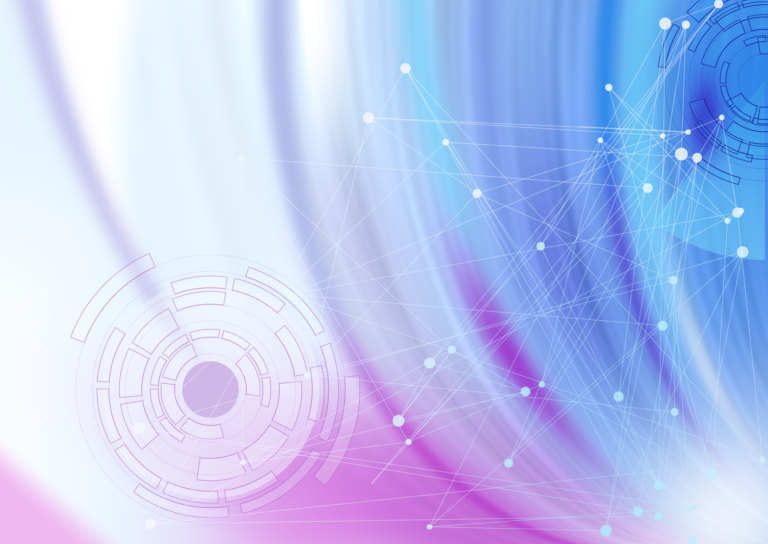
Give the GLSL for this background, as a WebGL 1 fragment shader.

```glsl
precision highp float;
// Silky blue and magenta folds under two technical dials and a web of linked nodes.
uniform vec2 u_resolution;

#define NODES 46
#define DIAL_RINGS 7
#define LINK_ALPHA 0.34
#define STROKE 0.0009
#define STREAKS 0.13
#define ICE vec3(0.90, 0.96, 1.0)
#define SKY vec3(0.43, 0.62, 0.92)
#define CYAN vec3(0.45, 0.84, 0.98)
#define LILAC vec3(0.75, 0.73, 0.92)
#define MAGENTA vec3(0.75, 0.36, 0.83)
#define INDIGO vec3(0.34, 0.32, 0.82)
#define TAU 6.28319

float hash(vec2 p) {
  return fract(sin(dot(p, vec2(127.1, 311.7))) * 4375.85);
}

// Gradient noise, roughly -0.7 to 0.7
float corner(vec2 cell, vec2 f, vec2 o) {
  float a = TAU * hash(cell + o);
  return dot(vec2(cos(a), sin(a)), f - o);
}
float noise(vec2 p) {
  vec2 c = floor(p), f = p - c, s = f * f * (3.0 - 2.0 * f), e = vec2(1.0, 0.0);
  return mix(mix(corner(c, f, e.yy), corner(c, f, e.xy), s.x),
             mix(corner(c, f, e.yx), corner(c, f, e.xx), s.x), s.y);
}

float band(float x, float center, float width) {
  float t = (x - center) / width;
  return exp(-t * t);
}
float fall(float a, float b, float x) { return 1.0 - smoothstep(a, b, x); }
float glow(vec2 p, vec2 c, float r) { return band(length(p - c), 0.0, r); }
float cover(float d) {
  float px = 0.8 / u_resolution.y;
  return fall(-px, px, d);
}

// Curved cloth: u names the fold, d is the depth from the top
vec3 silk(vec2 p) {
  float d = 1.0 - p.y;
  float bow = 0.65 * (1.0 - sqrt(1.0 - 0.97 * d * d));
  float u = (p.x - bow - 0.2 * d) / (1.0 - 0.27 * d);
  vec3 white = vec3(1.0);
  vec3 col = mix(ICE, SKY, smoothstep(0.4, 1.2, u + 0.15 * d));

  // Broad colour fields
  float pool = smoothstep(0.58, 0.92, d) * smoothstep(-0.45, 0.2, u) * fall(0.55, 0.9, u);
  col = mix(col, MAGENTA, 0.9 * pool);
  col = mix(col, LILAC, 0.6 * band(u, 0.58, 0.1) * smoothstep(0.15, 0.5, d));
  col = mix(col, INDIGO, 0.5 * band(u, 0.98, 0.08) * band(d, 0.48, 0.22));
  col = mix(col, vec3(0.28, 0.56, 0.93), 0.6 * smoothstep(1.2, 1.3, u) * fall(0.4, 0.8, d));
  col += STREAKS * noise(vec2(u * 19.0, d * 1.3)) * smoothstep(0.1, 0.6, u);
  col += 0.5 * STREAKS * noise(vec2(u * 60.0, d * 2.0)) * smoothstep(0.3, 0.8, u);

  // Left lilac fold and white wedge
  float wedge = smoothstep(0.07, 0.1, u) * fall(0.21, 0.29, u + 0.35 * d);
  col = mix(col, white, wedge);
  col = mix(col, LILAC, 0.75 * band(u, 0.055 + 0.05 * d, 0.03) * fall(0.55, 0.85, d));
  // Central fold and its bright sliver
  vec3 dye = mix(vec3(0.66, 0.70, 0.91), vec3(0.72, 0.25, 0.80), smoothstep(0.5, 0.85, d));
  col = mix(col, dye, 0.8 * band(u, 0.51 - 0.09 * d, 0.03));
  col = mix(col, white, smoothstep(0.54, 0.56, u) * fall(0.57, 0.67, u) * fall(0.03, 0.32, d));
  // Cyan fold turning purple
  float crease = 0.74 + 0.1 * d;
  col = mix(col, CYAN, 0.6 * band(u, crease + 0.02, 0.035) * fall(0.25, 0.6, d));
  col = mix(col, vec3(0.62, 0.17, 0.79), 0.85 * band(u, crease - 0.01, 0.042) * band(d, 0.66, 0.17));
  col = mix(col, vec3(0.43, 0.55, 0.88), 0.6 * band(u, 0.89, 0.035) * fall(0.5, 0.9, d));
  // Deep right fold with a cyan sheen
  col = mix(col, CYAN, 0.8 * band(u, 1.185, 0.05) * fall(0.3, 0.8, d));
  dye = mix(vec3(0.16, 0.53, 0.92), INDIGO, smoothstep(0.2, 0.45, d));
  col = mix(col, dye, 0.85 * band(u, 1.12, 0.022) * fall(0.65, 1.0, d));
  col = mix(col, white, 0.5 * band(u, 1.22, 0.025) * band(d, 0.66, 0.16));

  // Pale margins and warm lower corner
  col = mix(col, white, 0.75 * fall(0.0, 0.32, p.x) * smoothstep(0.2, 0.6, d));
  col = mix(col, white, 0.85 * glow(p, vec2(1.34, 0.05), 0.2));
  col = mix(col, vec3(0.88, 0.50, 0.90), 0.7 * glow(p, vec2(0.56, 0.0), 0.2));
  return mix(col, vec3(0.93, 0.67, 0.93), 0.85 * fall(0.6, 1.1, p.x / 0.22 + p.y / 0.19));
}

// Rings of scattered sectors: x is the outlines, y is the filling
vec2 dial(vec2 q, float size, float seed) {
  float r = length(q) / size, turn = atan(q.y, q.x) / TAU + 0.5;
  vec2 ink = vec2(0.0);
  for (int i = 0; i < DIAL_RINGS; i++) {
    vec2 key = vec2(float(i), seed);
    float inner = 0.24 + 0.11 * key.x, thick = 0.05 + 0.1 * hash(key);
    float count = floor(6.0 + 9.0 * hash(key + 3.1));
    float cell = fract(turn + hash(key + 7.7)) * count;
    float on = step(0.55, hash(key * 5.3 + floor(cell)));
    float radial = abs(r - inner - 0.5 * thick) - 0.5 * thick;
    float angular = (abs(fract(cell) - 0.5) - 0.44) / count * TAU * r;
    float d = max(radial, angular) * size;
    ink += on * vec2(cover(abs(d) - STROKE), 0.45 * cover(d));
    ink.x += 0.25 * cover(abs(r - inner) * size - STROKE);
  }
  return min(ink, 1.0);
}

vec2 node(float i) {
  float across = pow(hash(vec2(i, 1.7)), 0.75);
  return vec2(0.12 + 1.3 * across, hash(vec2(i, 9.2)));
}
float segment(vec2 p, vec2 a, vec2 b) {
  vec2 v = b - a;
  return length(p - a - v * clamp(dot(p - a, v) / dot(v, v), 0.0, 1.0));
}

void main() {
  vec2 p = gl_FragCoord.xy / u_resolution.y;
  vec3 col = silk(p);

  // Pale dial, lower left
  vec2 q = p - vec2(0.387, 0.284);
  vec2 ink = dial(q, 0.275, 2.0);
  col = mix(col, vec3(0.95, 0.96, 1.0), 0.4 * cover(length(q) - 0.2) + 0.3 * band(length(q), 0.0, 0.25));
  col = mix(col, vec3(0.96, 0.98, 1.0), 0.5 * ink.y);
  col = mix(col, vec3(0.70, 0.38, 0.80), 0.42 * ink.x);
  col = mix(col, vec3(0.80, 0.70, 0.90), 0.9 * cover(length(q) - 0.052));

  // Deep blue dial, upper right
  q = p - vec2(1.406, 0.852);
  ink = dial(q, 0.205, 5.0);
  float fan = max(length(q) - 0.33, max(q.x, -q.x + 0.8 * q.y));
  col = mix(col, CYAN, 0.55 * cover(fan));
  col = mix(col, vec3(0.12, 0.50, 0.90), 0.65 * band(length(q), 0.0, 0.19));
  col = mix(col, vec3(0.22, 0.12, 0.75), 0.8 * band(q.x, -0.11, 0.03) * band(q.y, -0.07, 0.07));
  col = mix(col, vec3(0.20, 0.70, 0.95), 0.4 * ink.y);
  col = mix(col, vec3(0.12, 0.12, 0.62), 0.6 * ink.x);

  // Node web, white turning cyan toward the right
  vec3 thread = mix(vec3(0.96, 0.97, 1.0), vec3(0.55, 0.88, 0.98), 0.65 * band(p.x, 1.1, 0.35) * fall(0.4, 0.75, p.y));
  for (int i = 0; i < NODES; i++) {
    float id = float(i);
    vec2 a = node(id), b = node(id + 1.0), c = node(id + 2.0);
    float links = cover(segment(p, a, b) - STROKE) + cover(segment(p, a, c) - STROKE);
    float big = hash(vec2(id, 4.4));
    float dot0 = cover(length(p - a) - 0.005 - 0.008 * big * big);
    col = mix(col, thread, min(1.0, LINK_ALPHA * links));
    col = mix(col, thread, 0.85 * dot0);
  }
  gl_FragColor = vec4(clamp(col, 0.0, 1.0), 1.0);
}
```
